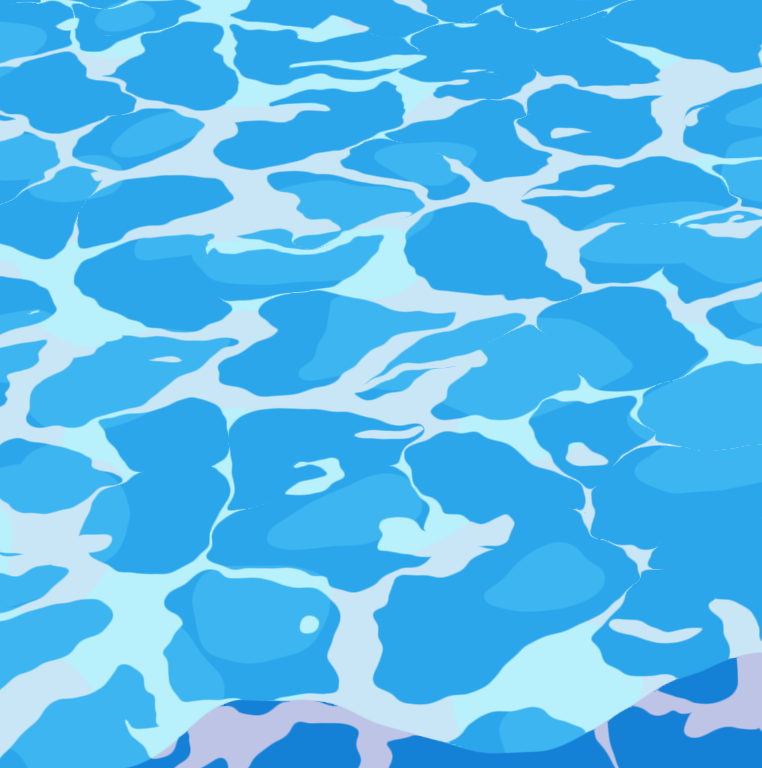
Write a Shadertoy shader that draws this texture.

```glsl
const vec3 WATER = vec3(0.17, 0.65, 0.92);
const vec3 SHALLOW = vec3(0.235, 0.71, 0.94);
const vec3 DEEP = vec3(0.08, 0.50, 0.84);
const vec3 FOAM = vec3(0.79, 0.90, 0.97);
const vec3 BRIGHT_FOAM = vec3(0.72, 0.94, 0.99);
const vec3 SHADED_FOAM = vec3(0.74, 0.77, 0.90);

const vec2 NEAR_CELLS = vec2(4.0, 5.0);   // cells per canvas at the bottom
const vec2 FAR_GROWTH = vec2(1.4, 3.8);   // extra density towards the top
const float TILT = 0.8;                   // slope of the foam lines
const float SWIRL = 0.5;                  // broad bending of the cells
const float RAGGED = 0.17;                // fine wobble of the edges
const float ROUNDING = 15.0;              // higher gives sharper cell corners
const float THIN = -0.02;                 // below zero the lines break open
const float THICK = 0.19;
const float SHALLOW_CHANCE = 0.55;
const float ISLAND_LEVEL = 0.87;

float hash(vec2 p) {
    return fract(sin(dot(p, vec2(127.1, 311.7))) * 43758.5453);
}

vec2 hash2(vec2 p) {
    return vec2(hash(p), hash(p + 57.3));
}

float noise(vec2 p) {
    vec2 i = floor(p), f = fract(p);
    f = f * f * (3.0 - 2.0 * f);
    return mix(mix(hash(i), hash(i + vec2(1, 0)), f.x),
               mix(hash(i + vec2(0, 1)), hash(i + vec2(1, 1)), f.x), f.y);
}

vec2 noise2(vec2 p) {
    return vec2(noise(p), noise(p + 31.7)) - 0.5;
}

vec2 seed(vec2 cell) {
    return cell + 0.1 + 0.8 * hash2(cell);
}

// Rounded distance to the nearest border between cells
float borderDistance(vec2 p) {
    vec2 home = floor(p), nearest = home;
    float best = 1e3;
    for (int y = -1; y <= 1; y++)
    for (int x = -1; x <= 1; x++) {
        vec2 cell = home + vec2(x, y);
        vec2 r = seed(cell) - p;
        if (dot(r, r) < best) {
            best = dot(r, r);
            nearest = cell;
        }
    }
    vec2 a = seed(nearest) - p;
    float sum = 0.0;
    for (int y = -2; y <= 2; y++)
    for (int x = -2; x <= 2; x++) {
        if (x == 0 && y == 0) continue;
        vec2 b = seed(nearest + vec2(x, y)) - p;
        sum += exp(-ROUNDING * dot(0.5 * (a + b), normalize(b - a)));
    }
    return -log(sum) / ROUNDING;
}

// Signed distance to round shallow patches, one candidate per cell
float shallowDistance(vec2 p) {
    vec2 home = floor(p);
    float d = 1.0;
    for (int y = -1; y <= 1; y++)
    for (int x = -1; x <= 1; x++) {
        vec2 cell = home + vec2(x, y);
        if (hash(cell + 9.1) > SHALLOW_CHANCE) continue;
        float radius = mix(0.25, 0.7, hash(cell + 4.7));
        d = min(d, length(p - seed(cell) - 0.15) - radius);
    }
    return d;
}

// Coverage of the region where d is negative, one pixel soft
float fill(float d) {
    float w = max(fwidth(d), 1e-4);
    return 1.0 - smoothstep(-w, w, d);
}

void mainImage(out vec4 fragColor, in vec2 fragCoord) {
    vec2 uv = fragCoord / iResolution.xy;

    // Perspective: cells shrink and flatten towards the top
    vec2 p = vec2((uv.x - 0.5) * (NEAR_CELLS.x + FAR_GROWTH.x * uv.y),
                  uv.y * (NEAR_CELLS.y + FAR_GROWTH.y * uv.y));
    p.y -= TILT * uv.x;
    p += 20.0;
    vec2 bent = p + SWIRL * noise2(p * 1.3);
    vec2 q = bent + RAGGED * noise2(p * 4.0) + 0.4 * RAGGED * noise2(p * 9.0);

    // Water tones, with deep swells along the bottom
    vec3 color = mix(WATER, SHALLOW, fill(shallowDistance(bent + 0.06 * noise2(p * 5.0))));
    float swell = 0.085 * smoothstep(0.15, 0.32, uv.x)
                - 0.06 * smoothstep(0.38, 0.65, uv.x)
                + 0.13 * smoothstep(0.7, 1.0, uv.x)
                + 0.015 * (noise(uv * 14.0) - 0.5);
    float deep = fill(uv.y - swell);
    color = mix(color, DEEP, deep);

    // Foam net of varying width, with small loose islands
    float spread = 0.65 * noise(p * 0.9 + 3.0) + 0.35 * noise(p * 2.3);
    float width = mix(THIN, THICK, smoothstep(0.25, 0.9, spread));
    float net = borderDistance(q) - width * (1.0 - 0.5 * deep);
    float island = ISLAND_LEVEL - noise(q * vec2(2.2, 3.0) + 40.0);
    float foam = max(fill(net), fill(island));
    vec3 foamColor = mix(FOAM, BRIGHT_FOAM, fill(0.57 - noise(p * 1.1 + 70.0)));
    foamColor = mix(foamColor, SHADED_FOAM, deep);

    fragColor = vec4(mix(color, foamColor, foam), 1.0);
}
```
